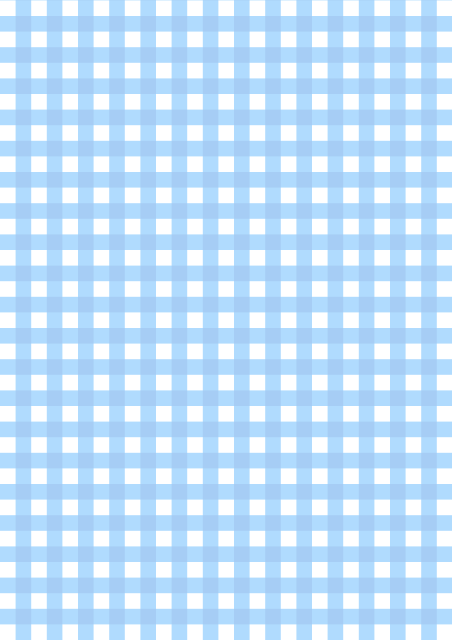
Reproduce this pattern procedurally as a Shadertoy shader.

```glsl
// Two-tone blue gingham: equal vertical and horizontal bands on white.
// Each band set is a repeated one-dimensional distance turned into coverage;
// the squares where both sets cross take a deeper tint.

const float PERIOD = 0.04875;       // band plus gap, in canvas heights
const float BAND_SHARE = 0.5;       // part of the period that is coloured
const vec2 BAND_CENTER = vec2(0.75); // middle of the band within a period
const float EDGE_PIXELS = 1.0;      // width of the smoothed edge

const vec3 GROUND = vec3(1.0);
const vec3 BAND = vec3(0.69, 0.86, 0.995);
const vec3 CROSSING = vec3(0.65, 0.805, 0.96);

// Coverage of the vertical (x) and horizontal (y) bands, 0 to 1.
vec2 bandCoverage(vec2 cell, float edge) {
    vec2 fromCenter = abs(fract(cell - BAND_CENTER + 0.5) - 0.5);
    return clamp(0.5 + (0.5 * BAND_SHARE - fromCenter) / edge, 0.0, 1.0);
}

void mainImage(out vec4 fragColor, in vec2 fragCoord) {
    // Cell coordinates: one unit per repeat, square on any canvas
    float cellsPerPixel = 1.0 / (iResolution.y * PERIOD);
    vec2 cell = fragCoord * cellsPerPixel;

    vec2 bands = bandCoverage(cell, EDGE_PIXELS * cellsPerPixel);
    float crossing = bands.x * bands.y;
    float either = bands.x + bands.y - crossing;

    // Layer the plain bands, then their crossings
    vec3 color = mix(GROUND, BAND, either);
    color += crossing * (CROSSING - BAND);

    fragColor = vec4(color, 1.0);
}
```
